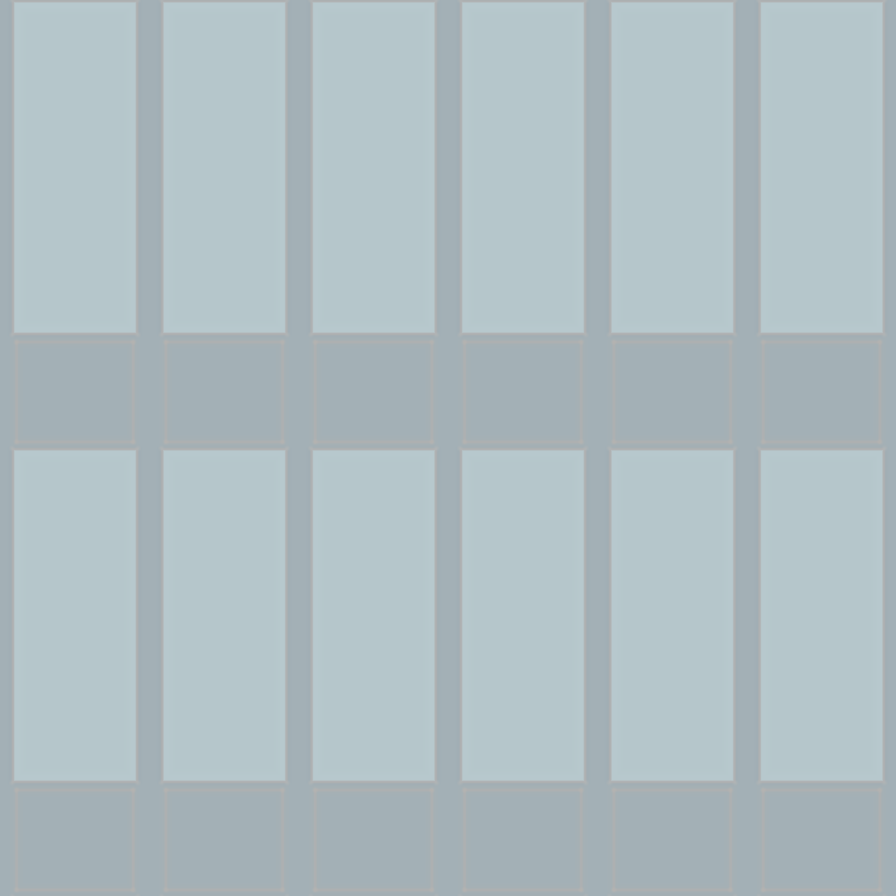
Write a WebGL 2 fragment shader that draws this pattern.

```glsl
#version 300 es
precision highp float;
// Draws a pale facade: six columns and two rows of tall panes, each above a framed spandrel panel.

uniform vec2 u_resolution;
out vec4 fragColor;

const vec2 REPEATS = vec2(6.0, 2.0);
const vec2 CELL = vec2(128.0, 384.0); // size of one repeat; the canvas spans 768 units

// Offset from the nearest repeat of a centre point, wrapping at the canvas edges
vec2 fromCentre(vec2 p, vec2 centre) {
    return (fract((p - centre) / CELL + 0.5) - 0.5) * CELL;
}

// Signed distance to a box
float boxDistance(vec2 p, vec2 halfSize) {
    vec2 d = abs(p) - halfSize;
    return length(max(d, 0.0)) + min(max(d.x, d.y), 0.0);
}

// Soft line around a signed distance of zero
float softLine(float d, float halfWidth, float blur) {
    return 1.0 - smoothstep(halfWidth - blur, halfWidth + blur, abs(d));
}

// Soft dot on all four corners of a box
float cornerDots(vec2 p, vec2 corner, float radius) {
    return 1.0 - smoothstep(0.0, radius, length(abs(p) - corner));
}

void main() {
    vec2 p = gl_FragCoord.xy / u_resolution * REPEATS * CELL;
    float pixel = 768.0 / min(u_resolution.x, u_resolution.y);
    float blur = max(0.9, 0.6 * pixel);

    vec3 wallColor = vec3(0.638, 0.690, 0.715);
    vec3 glassColor = vec3(0.710, 0.778, 0.796);
    vec3 trimColor = vec3(0.690, 0.690, 0.692);

    vec2 paneSize = vec2(53.0, 142.4);
    vec2 panelSize = vec2(50.0, 42.8);
    vec2 pane = fromCentre(p, vec2(64.3, 240.4));
    vec2 panel = fromCentre(p, vec2(64.2, 48.0));
    float paneDist = boxDistance(pane, paneSize);
    float panelDist = boxDistance(panel, panelSize);

    // Wall, with a faint dark edge beside the panes
    vec3 color = wallColor;
    color -= 0.010 * (1.0 - smoothstep(1.0, 6.0, paneDist));

    // Spandrel panel: warm halo, trim line and pale corner dots
    color = mix(color, vec3(0.655, 0.690, 0.700), 0.6 * (1.0 - smoothstep(0.0, 9.0, abs(panelDist))));
    color = mix(color, trimColor, 0.75 * softLine(panelDist, 1.2, blur));
    color = mix(color, vec3(0.715, 0.705, 0.690), 0.7 * cornerDots(panel, panelSize, 3.5));

    // Glass pane, slightly paler toward its rim
    vec3 glass = glassColor + 0.008 * smoothstep(-12.0, -2.0, paneDist);
    color = mix(color, glass, 1.0 - smoothstep(-blur, blur, paneDist));

    // Pane trim, with small flares at the corners
    color = mix(color, trimColor, 0.85 * softLine(paneDist - 0.2, 1.1, blur));
    color = mix(color, vec3(0.700, 0.715, 0.715), 0.6 * cornerDots(pane, paneSize + 1.0, 3.5));

    fragColor = vec4(color, 1.0);
}
```
